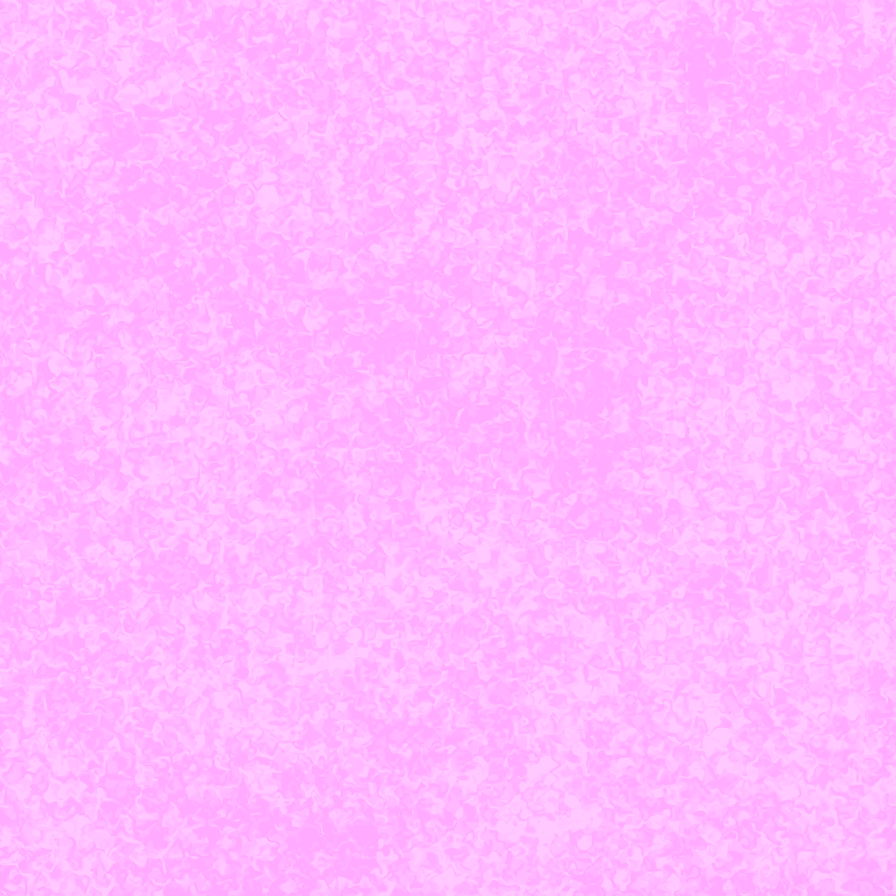
A WebGL 2 fragment shader for this texture:

```glsl
#version 300 es
precision highp float;
// Mottled pink paper: broad cloudy patches under crisp, irregular pale flakes.
// Layered value noise makes the clouds; noise folded by a domain warp makes
// the flakes and specks. Their sum picks a tone between two pinks.

uniform vec2 u_resolution;
out vec4 fragColor;

const vec3 DEEP_PINK = vec3(1.0, 0.667, 1.0);
const vec3 PALE_PINK = vec3(1.0, 0.785, 1.0);

const float CLOUD_SCALE = 6.5;     // patches across the canvas
const float CLOUD_GAIN = 0.58;     // strength kept by each finer octave
const int CLOUD_OCTAVES = 5;
const float FLAKE_SCALE = 108.0;   // flakes across the canvas
const float SPECK_SCALE = 215.0;   // specks across the canvas
const float WARP_SCALE = 125.0;    // folds across the canvas
const float WARP_REACH = 0.020;    // fold displacement, in canvas units

const float BASE_TONE = 0.39;      // mean tone, 0 deep to 1 pale
const float CLOUD_WEIGHT = 1.20;
const float FLAKE_WEIGHT = 0.66;
const float SPECK_WEIGHT = 0.50;
const vec2 FLAKE_EDGE = vec2(0.38, 0.74);
const vec2 SPECK_EDGE = vec2(0.28, 0.78);
const float FLAKE_MEAN = 0.40;     // average of the sharpened flakes
const float SPECK_MEAN = 0.45;     // average of the sharpened specks

float hash(vec2 p) {
    return fract(sin(dot(p, vec2(127.1, 311.7))) * 43758.5453);
}

float valueNoise(vec2 p) {
    vec2 cell = floor(p);
    vec2 f = fract(p);
    vec2 w = f * f * (3.0 - 2.0 * f);
    float bottom = mix(hash(cell), hash(cell + vec2(1.0, 0.0)), w.x);
    float top = mix(hash(cell + vec2(0.0, 1.0)), hash(cell + 1.0), w.x);
    return mix(bottom, top, w.y);
}

// Octaves of noise, each turned to hide the lattice; result lies in 0..1.
float clouds(vec2 p) {
    const mat2 TURN = mat2(0.8, 0.6, -0.6, 0.8);
    float sum = 0.0;
    float total = 0.0;
    float amplitude = 1.0;
    for (int i = 0; i < CLOUD_OCTAVES; i++) {
        sum += amplitude * valueNoise(p);
        total += amplitude;
        amplitude *= CLOUD_GAIN;
        p = TURN * p * 2.0 + 17.3;
    }
    return sum / total;
}

// Folds space so that the fine noise breaks into curled, sharp shapes.
vec2 foldSpace(vec2 p) {
    vec2 q = p * WARP_SCALE;
    vec2 shift = vec2(valueNoise(q + 31.7), valueNoise(q + 83.1)) - 0.5;
    return p + WARP_REACH * shift;
}

void main() {
    vec2 uv = gl_FragCoord.xy / min(u_resolution.x, u_resolution.y);
    vec2 folded = foldSpace(uv);

    float cloud = clouds(uv * CLOUD_SCALE + 4.6) - 0.5;
    float flake = smoothstep(FLAKE_EDGE.x, FLAKE_EDGE.y,
        valueNoise(folded * FLAKE_SCALE + 9.2));
    float speck = smoothstep(SPECK_EDGE.x, SPECK_EDGE.y,
        valueNoise(mix(uv, folded, 0.5) * SPECK_SCALE + 57.4));

    float tone = BASE_TONE
        + CLOUD_WEIGHT * cloud
        + FLAKE_WEIGHT * (flake - FLAKE_MEAN)
        + SPECK_WEIGHT * (speck - SPECK_MEAN);

    fragColor = vec4(mix(DEEP_PINK, PALE_PINK, clamp(tone, 0.0, 1.0)), 1.0);
}
```
